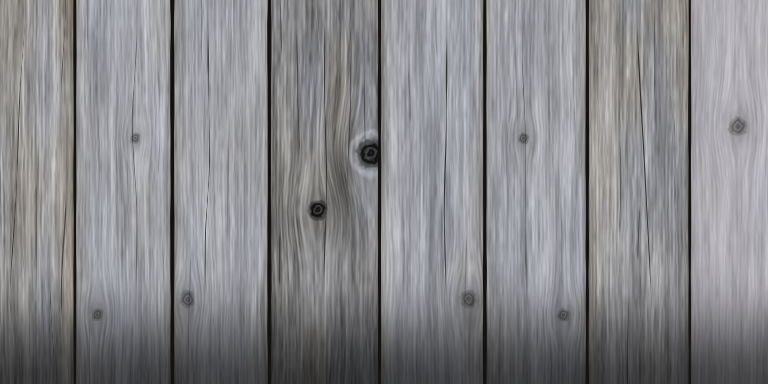
Give the GLSL for this texture, as a WebGL 1 fragment shader.

```glsl
precision highp float;
// Weathered grey fence: eight upright boards split by dark gaps, darkening at the foot.
// Boards right of the fourth mirror those on its left; stretched noise makes the grain,
// which bends around knots, and loops add the knots and drying cracks.
uniform vec2 u_resolution;

float hash(vec2 p) {
  return fract(sin(dot(p, vec2(127.1, 311.7))) * 43758.5);
}

float noise(vec2 p) {
  vec2 i = floor(p), f = fract(p);
  f = f * f * (3.0 - 2.0 * f);
  return mix(mix(hash(i), hash(i + vec2(1.0, 0.0)), f.x),
             mix(hash(i + vec2(0.0, 1.0)), hash(i + 1.0), f.x), f.y);
}

// Right border of board k; the third and fourth borders sit a little to the left
float boardEdge(float k) {
  return 0.196 + 0.2667 * k - 0.0286 * exp(-(k - 1.85) * (k - 1.85));
}

// 1 when the board kind equals n
float isKind(float kind, float n) {
  return 1.0 - step(0.5, abs(kind - n));
}

// Knot centre across and up the board, and its radius (zero for no knot)
vec3 knotShape(float kind, float i) {
  vec3 first = isKind(kind, 0.0) * vec3(0.44, 0.453, 0.026)
             + isKind(kind, 1.0) * vec3(0.155, 0.22, 0.023)
             + isKind(kind, 2.0) * vec3(0.62, 0.64, 0.015)
             + isKind(kind, 4.0) * vec3(0.53, 0.67, 0.026);
  vec3 second = isKind(kind, 0.0) * vec3(0.92, 0.60, 0.037)
              + isKind(kind, 2.0) * vec3(0.23, 0.18, 0.017);
  return mix(first, second, i);
}

void main() {
  vec2 p = gl_FragCoord.xy / u_resolution.y;
  float px = 1.0 / u_resolution.y;

  // Find the board and its local coordinates
  float board = 0.0, left = boardEdge(-1.0), right = boardEdge(0.0);
  for (int i = 0; i < 7; i++) {
    float k = float(i);
    if (p.x > boardEdge(k)) {
      board = k + 1.0;
      left = boardEdge(k);
      right = boardEdge(k + 1.0);
    }
  }
  float across = (p.x - left) / (right - left);
  if (board > 3.5) across = 1.0 - across;
  float kind = abs(board - 3.0);
  float dark = isKind(kind, 0.0), brown = isKind(kind, 3.0), pale = isKind(kind, 4.0);
  vec2 q = vec2(across * 0.267, p.y);
  vec2 seed = vec2(board * 17.3, board * 5.1);

  // Knots: rings, dark core and pale rim, pushing the grain aside
  float grainX = q.x + 0.006 * noise(vec2(q.x * 12.0, q.y * 5.0) + seed);
  float knotShade = 0.0, rim = 0.0;
  for (int i = 0; i < 2; i++) {
    vec3 knot = knotShape(kind, float(i));
    float r = max(knot.z, 0.001);
    vec2 d = q - vec2(knot.x * 0.267, knot.y);
    float dist = length(d * vec2(1.0, 0.9)) / r;
    dist += 0.25 * (noise(d * 110.0 + seed) - 0.5);
    grainX -= d.x * 0.7 * exp(-dot(d, d * vec2(1.0, 0.35)) / (5.0 * r * r));
    float core = 1.0 - smoothstep(0.65, 1.05, dist);
    float rings = 0.75 + 0.25 * sin(dist * 15.0);
    float aura = exp(-dist * dist * 0.35);
    knotShade += mix(0.35, 0.78, dark) * core * rings + 0.12 * aura;
    rim += dark * float(i) * exp(-pow((dist - 1.3) * 5.0, 2.0));
  }

  // Grain from broad bands down to fine fibres
  float band = noise(vec2(grainX * 28.0, q.y * 1.6) + seed) - 0.5;
  float streak = noise(vec2(grainX * 80.0, q.y * 4.0) + seed) - 0.5;
  float fibre = noise(vec2(grainX * 190.0, q.y * 9.0) + seed) - 0.5;
  float hair = noise(vec2(grainX * 330.0, q.y * 35.0) + seed) - 0.5;
  float ribs = sin(grainX * 690.0 + 5.0 * noise(vec2(q.x * 20.0, q.y * 4.0)));
  float grain = 0.09 * band + 0.10 * streak + 0.15 * fibre + 0.09 * hair + 0.022 * ribs;
  float tone = 0.632 - 0.10 * dark - 0.055 * brown + 0.045 * pale;
  tone += grain * (1.0 + 0.35 * dark + 0.2 * brown - 0.35 * pale);

  // Cool silver wood with warm stains on some boards and along borders
  float border = min(p.x - left, right - p.x);
  float blotch = noise(vec2(q.x * 16.0, q.y * 4.0) + seed.yx);
  float warm = blotch * (0.25 + 0.55 * brown + 0.5 * dark) + 0.35 * exp(-border / 0.018);
  vec3 color = tone * mix(vec3(0.985, 1.0, 1.055), vec3(1.03, 0.99, 0.91), clamp(warm, 0.0, 1.0));
  color = mix(color, tone * vec3(1.02, 1.0, 1.035), pale * 0.7);
  vec2 stain = (q - vec2(0.185, 0.46)) / vec2(0.055, 0.16);
  color *= 1.0 - dark * 0.4 * blotch * exp(-dot(stain, stain));
  color *= 1.0 - clamp(knotShade, 0.0, 0.85);
  color += 0.13 * rim * vec3(0.9, 0.95, 1.05);

  // One long crack per board, then shorter random ones
  float crack = 0.0;
  for (int i = 0; i < 6; i++) {
    float n = float(i);
    float isMain = 1.0 - step(0.5, n);
    float mainX = 0.5 * dark + 0.36 * isKind(kind, 1.0) + 0.61 * isKind(kind, 2.0) + 0.43 * brown;
    float x = 0.267 * mix(0.1 + 0.8 * hash(seed + n), mainX, isMain);
    x += 0.05 * (q.y - 0.5) * brown * isMain;
    x += 0.016 * (noise(vec2(q.y * 4.0, n) + seed) - 0.5);
    float middle = mix(hash(seed + n + 40.0), 0.58, isMain);
    float reach = mix(0.07 + 0.13 * hash(seed + n + 70.0), 0.42, isMain);
    float span = 1.0 - smoothstep(reach * 0.6, reach, abs(q.y - middle));
    float width = 0.0022 * noise(vec2(q.y * 11.0, n) + seed) * span;
    float line = clamp((width - abs(q.x - x)) / max(px, 0.002) + 0.5, 0.0, 1.0);
    float depth = mix(0.25 + 0.4 * (dark + brown), 0.85 - 0.3 * isKind(kind, 2.0), isMain);
    crack = max(crack, line * span * depth * (1.0 - 0.9 * pale));
  }
  color = mix(color, vec3(0.13, 0.125, 0.12), crack);

  // Worn board borders, shaded foot and the open gaps
  color *= 1.0 - 0.28 * exp(-border / 0.007);
  color *= mix(0.39, 1.0, smoothstep(-0.01, 0.31, p.y));
  float gapIndex = board - step(p.x - left, right - p.x);
  float gap = 0.0034 + 0.0016 * hash(vec2(gapIndex, 3.0)) - 0.0015 * isKind(gapIndex, 6.0);
  gap += 0.0016 * (noise(vec2(q.y * 14.0, gapIndex)) - 0.5);
  float opening = 1.0 - smoothstep(gap - 0.5 * px, gap + 0.7 * px, border);
  color = mix(color, vec3(0.08, 0.07, 0.065), opening);

  gl_FragColor = vec4(color, 1.0);
}
```
